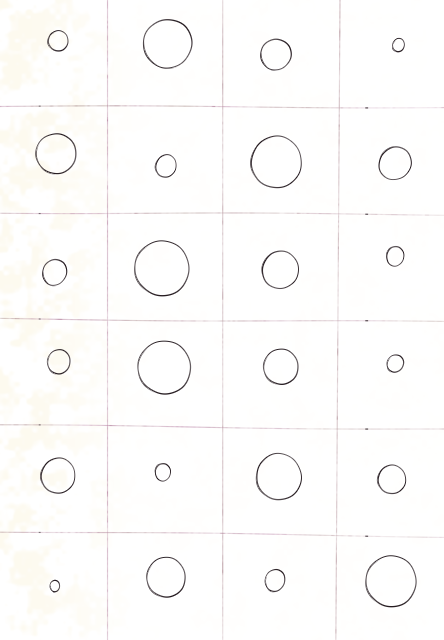
Give the GLSL for this pattern, as a Shadertoy shader.

```glsl
const vec2 CELL = vec2(0.18, 1.0 / 6.0);
const float GRID_LEFT = -0.012;
const vec3 PAPER = vec3(1.0);
const vec3 CREAM = vec3(0.99, 0.975, 0.925);
const vec3 INK = vec3(0.13, 0.09, 0.11);
const vec3 RULE_WARM = vec3(0.66, 0.56, 0.54);
const vec3 RULE_PINK = vec3(0.70, 0.46, 0.62);

float hash(vec2 p) {
    return fract(sin(dot(p, vec2(127.1, 311.7))) * 43758.5453);
}

float noise(vec2 p) {
    vec2 i = floor(p), f = fract(p);
    f = f * f * (3.0 - 2.0 * f);
    return mix(mix(hash(i), hash(i + vec2(1, 0)), f.x),
               mix(hash(i + vec2(0, 1)), hash(i + vec2(1, 1)), f.x), f.y);
}

// Share of a pixel covered by a stroke centred at distance zero
float stroke(float d, float halfWidth, float px) {
    float hi = min(d + 0.5 * px, halfWidth);
    float lo = max(d - 0.5 * px, -halfWidth);
    return clamp((hi - lo) / px, 0.0, 1.0);
}

vec2 rotate(vec2 p, float a) {
    float c = cos(a), s = sin(a);
    return vec2(c * p.x - s * p.y, s * p.x + c * p.y);
}

// Size rank from 0 to 1, spread evenly over the sheet
float sizeRank(vec2 id) {
    return fract(0.23 + 0.618 * id.x + 0.302 * id.y + 0.132 * id.y * id.y);
}

vec3 paperColor(vec2 p) {
    float blotch = 0.6 * noise(p * 32.0) + 0.4 * noise(p * 110.0);
    float edge = 1.0 - smoothstep(0.03, 0.24, p.x);
    float stain = smoothstep(0.42, 0.72, blotch) * (0.08 + 0.75 * edge);
    return mix(PAPER, CREAM, stain);
}

// Uneven pen pressure along a ruled line
float ruleOpacity(float along, float seed) {
    float slow = noise(vec2(along * 18.0, seed));
    float grain = noise(vec2(along * 260.0, seed + 7.0));
    float dash = smoothstep(0.84, 0.95, noise(vec2(along * 75.0, seed + 3.0)));
    return 0.16 + 0.22 * slow + 0.24 * grain + 0.22 * dash;
}

vec3 drawRules(vec3 color, vec2 p, float px) {
    // Hand-ruled lines lean and sag slightly
    vec2 w = p;
    w.x -= (p.y - 0.5) * 0.0065 * smoothstep(0.35, 0.53, p.x);
    w.y += (1.0 - p.y) * 0.014 * (p.x - 0.25);
    w.y += 0.0012 * sin(p.x * 9.0 + p.y * 11.0);
    vec2 g = vec2(w.x - GRID_LEFT, w.y) / CELL;
    vec2 k = floor(g + 0.5);
    vec2 d = abs(g - k) * CELL;

    float vertical = stroke(d.x, 0.0009, px) * ruleOpacity(p.y, k.x);
    vec3 hue = mix(RULE_WARM, RULE_PINK, k.x < 1.5 ? 0.8 : 0.3);
    color = mix(color, hue, vertical);

    float inside = step(0.5, k.y) * step(k.y, 5.5);
    float fade = 1.0 - 0.4 * smoothstep(0.35, 0.65, p.x);
    float across = stroke(d.y, 0.0009, px) * inside;
    hue = mix(RULE_WARM, RULE_PINK, noise(vec2(p.x * 14.0, k.y)));
    color = mix(color, hue, across * fade * ruleOpacity(p.x, k.y + 20.0));

    // Measuring ticks on the horizontal rules
    float tick = max(stroke(p.x - 0.573, 0.0022, px), 0.7 * stroke(p.x - 0.062, 0.0015, px));
    return mix(color, INK, 0.75 * tick * across);
}

// One hand-drawn ring, retraced along part of its rim
float ring(vec2 p, float radius, float rank, vec2 id, float px) {
    float phase = 6.2832 * hash(id + 5.3);
    float squash = 0.01 + 0.3 * (1.0 - rank) * (1.0 - rank) * hash(id + 9.1);
    vec2 q = rotate(p, 0.7 * hash(id + 2.7));
    q.x *= 1.0 + squash;
    float a = atan(q.y, q.x);
    float wobble = 0.012 * sin(2.0 * a + phase) + 0.009 * sin(3.0 * a - phase)
                 + 0.005 * sin(7.0 * a + 2.0 * phase);
    float d = length(q) - radius * (1.0 + wobble);
    float width = 0.0009 + 0.00015 * sin(a + phase);
    float first = stroke(d, width, px) * (0.84 + 0.14 * sin(2.0 * a - phase));
    float arc = smoothstep(0.35, 0.9, sin(a + 3.6 + 0.25 * phase));
    float second = stroke(d + 0.0012 * sin(a * 2.0 + phase), 0.0007, px);
    return max(first, 0.75 * arc * second);
}

vec3 drawRings(vec3 color, vec2 p, float px) {
    vec2 g = vec2(p.x - GRID_LEFT, 1.0 - p.y) / CELL;
    vec2 id = floor(g);
    vec2 local = (g - id - 0.5) * CELL * vec2(1.0, -1.0);
    vec2 jitter = vec2(hash(id + 1.7), hash(id + 4.9)) - 0.5;
    vec2 center = jitter * vec2(0.015, 0.03) + vec2(-0.001, 0.005);
    center.x += id.x < 0.5 ? 0.011 : 0.0;
    float rank = sizeRank(id);
    float radius = mix(0.0075, 0.0435, rank);
    return mix(color, INK, ring(local - center, radius, rank, id, px));
}

void mainImage(out vec4 fragColor, in vec2 fragCoord) {
    vec2 p = fragCoord / iResolution.y;
    float px = 1.0 / iResolution.y;
    vec3 color = paperColor(p);
    color = drawRules(color, p, px);
    color = drawRings(color, p, px);
    fragColor = vec4(color, 1.0);
}
```
